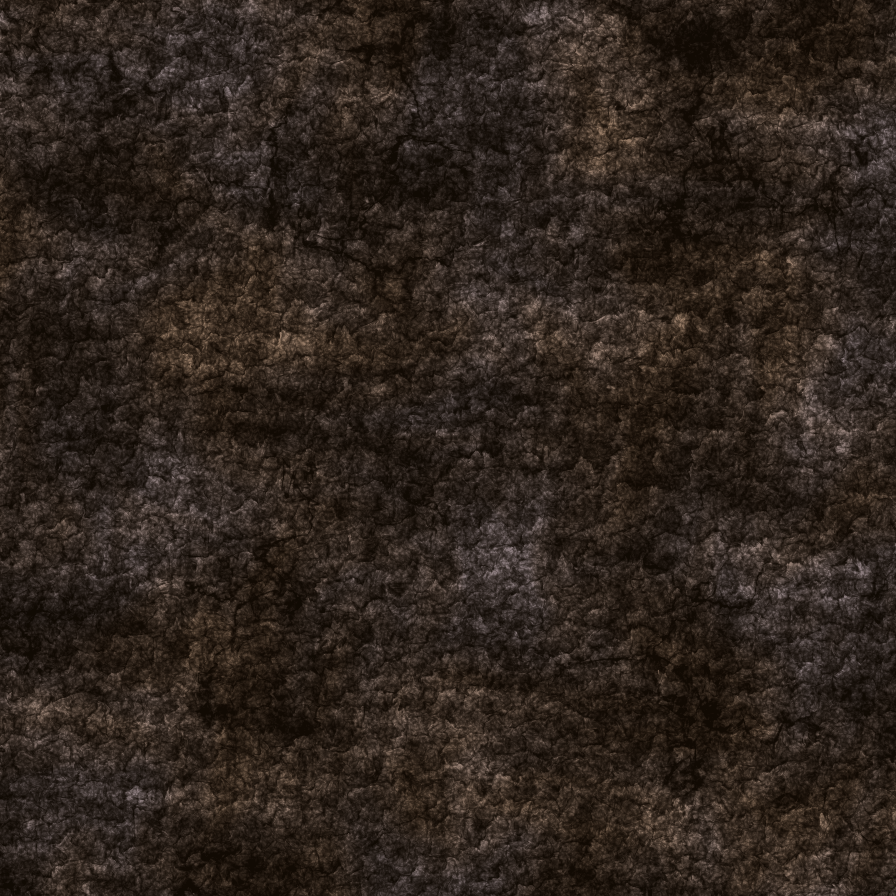
Give the GLSL for this texture, as a Shadertoy shader.

```glsl
const float LUMP_SCALE = 48.0;
const float CRUMB_SCALE = 105.0;
const float GRAIN_SCALE = 235.0;
const float CRACK_SCALE = 6.5;
const vec2 LIGHT_STEP = vec2(-0.0016, 0.0036);

vec2 hash2(vec2 p) {
    vec3 q = fract(p.xyx * vec3(0.1031, 0.1030, 0.0973));
    q += dot(q, q.yzx + 33.33);
    return fract((q.xx + q.yz) * q.zy);
}

// Distances to the nearest and second nearest cell points
vec2 cellular(vec2 p) {
    vec2 cell = floor(p), local = fract(p);
    vec2 nearest = vec2(8.0);
    for (int y = -1; y <= 1; y++) {
        for (int x = -1; x <= 1; x++) {
            vec2 offset = vec2(x, y);
            float d = length(offset + hash2(cell + offset) - local);
            nearest.y = min(nearest.y, max(nearest.x, d));
            nearest.x = min(nearest.x, d);
        }
    }
    return nearest;
}

// Rotated, self-warped sines with roughly unit deviation
float layeredSines(vec2 p) {
    float sum = 0.0, amplitude = 1.5;
    for (int i = 0; i < 5; i++) {
        float phase = float(i) * 1.9;
        p = mat2(0.8, -0.6, 0.6, 0.8) * p * 1.7;
        p += 0.45 * sin(p.yx * 1.3 + vec2(phase, phase + 2.0));
        sum += amplitude * sin(p.x + phase) * sin(p.y - phase);
        amplitude *= 0.65;
    }
    return sum;
}

vec2 warp(vec2 p, float scale, float amount) {
    return p + amount * vec2(layeredSines(p * scale), layeredSines(p.yx * scale + 7.3));
}

// Domed lumps with smaller crumbs on top
float soilHeight(vec2 p) {
    float lump = cellular(p * LUMP_SCALE).x;
    float crumb = cellular(p * CRUMB_SCALE + 19.0).x;
    return 1.0 - lump * lump - 0.45 * crumb * crumb;
}

float relief(vec2 p, vec2 lightStep) {
    return soilHeight(p) - soilHeight(p + lightStep);
}

float crevice(vec2 p, float scale) {
    vec2 d = cellular(p * scale);
    return smoothstep(0.0, 0.3, d.y - d.x);
}

// Thin broken cracks: x is the line, y is its soft shadow
vec2 cracks(vec2 p, float scale) {
    vec2 d = cellular(warp(p, 22.0, 0.012) * scale + 3.7);
    float edge = d.y - d.x;
    float presence = smoothstep(0.0, 0.9, layeredSines(p * 5.0 + 11.0));
    return presence * vec2(1.0 - smoothstep(0.01, 0.05, edge),
                           1.0 - smoothstep(0.0, 0.16, edge));
}

// Dark umber to pale dusty brown; tone is centred on zero
vec3 soilColor(float tone, float warmth) {
    float red = exp(-1.80 + 0.41 * clamp(tone, -2.3, 3.0));
    vec3 color = vec3(red, 0.89 * red - 0.02, 0.86 * red - 0.043);
    return color * (1.0 + warmth * vec3(0.03, 0.0, -0.07));
}

void mainImage(out vec4 fragColor, in vec2 fragCoord) {
    vec2 uv = fragCoord / iResolution.y;
    vec2 rough = warp(uv, 55.0, 0.0042);

    // Broad patches and fine mottling
    float patches = layeredSines(uv * vec2(7.5, 10.0) + 2.0);
    float mottle = layeredSines(uv * 65.0 + 5.0);
    float tone = 0.5 * patches + 0.36 * mottle;

    // Lit lumps with shaded gaps
    tone += 3.0 * relief(rough, LIGHT_STEP);
    tone += 0.8 * (crevice(rough, LUMP_SCALE) - 0.65);

    // Gritty surface
    float grain = cellular(warp(uv, 150.0, 0.001) * GRAIN_SCALE).x;
    tone += 2.3 * (0.46 - grain);

    // Dry cracks
    vec2 crack = cracks(uv, CRACK_SCALE);
    tone -= 1.5 * crack.x + 0.5 * crack.y;

    float warmth = clamp(layeredSines(uv * 6.0 + 23.0), -1.5, 1.5);
    fragColor = vec4(soilColor(tone, warmth), 1.0);
}
```
